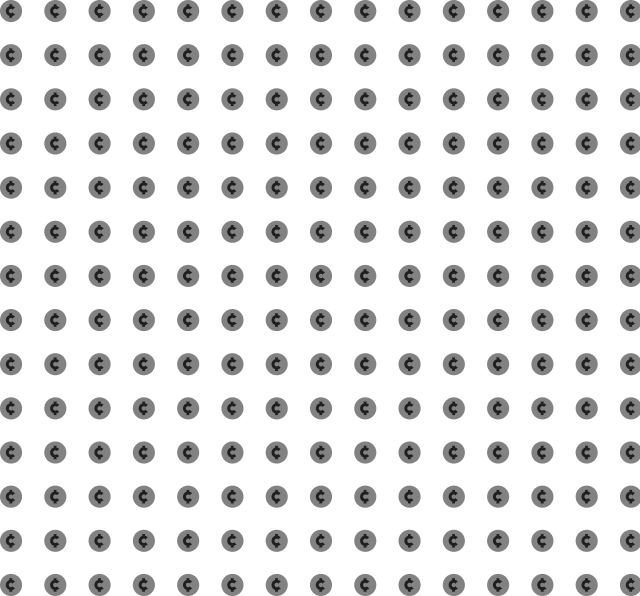
Give the GLSL for this pattern, as a Shadertoy shader.

```glsl
float boxDistance(vec2 p, vec2 halfSize) {
    vec2 d = abs(p) - halfSize;
    return length(max(d, 0.0)) + min(max(d.x, d.y), 0.0);
}

// Open ring with a wedge cut out on the right and a tick above and below
float centMark(vec2 p) {
    p.y = abs(p.y);
    float ring = abs(length(p) - 0.335) - 0.135;
    float opening = dot(p, vec2(0.67, -0.74));
    float tick = boxDistance(p - vec2(-0.02, 0.5), vec2(0.125, 0.11));
    return min(max(ring, opening), tick);
}

float coverage(float dist, float pixel) {
    return clamp(0.5 - dist / pixel, 0.0, 1.0);
}

void mainImage(out vec4 fragColor, in vec2 fragCoord) {
    // One unit is a coin radius; the canvas is 54 units tall
    float pixel = 54.0 / iResolution.y;
    vec2 p = fragCoord * pixel;

    // Grid of coins, the first one touching the lower left corner
    vec2 pitch = vec2(4.012, 4.0);
    vec2 local = mod(p - 1.0 + 0.5 * pitch, pitch) - 0.5 * pitch;

    vec3 color = vec3(1.0);
    color = mix(color, vec3(0.51), coverage(length(local) - 1.0, pixel));
    color = mix(color, vec3(0.12), coverage(centMark(local), pixel));
    fragColor = vec4(color, 1.0);
}
```
